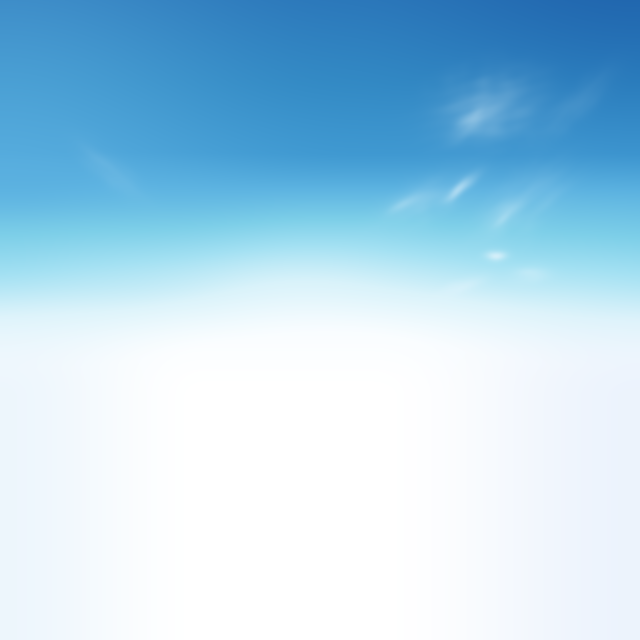
This texture is drawn by a Shadertoy shader. Its source:

```glsl
// A bright sky: a vertical colour ramp lifted into a pale dome at the centre,
// tinted lighter on the left and deeper on the right, with soft cloud wisps
// made of rotated Gaussian strokes broken up by streaky gradient noise.

const int STOPS = 8;
const float STOP_DEPTH[STOPS] = float[](0.0, 0.13, 0.24, 0.30, 0.37, 0.43, 0.50, 0.58);
const vec3 STOP_COLOR[STOPS] = vec3[](
    vec3(0.17, 0.47, 0.73), vec3(0.20, 0.54, 0.77),
    vec3(0.25, 0.60, 0.82), vec3(0.36, 0.70, 0.88),
    vec3(0.49, 0.81, 0.91), vec3(0.64, 0.88, 0.95),
    vec3(0.85, 0.95, 0.98), vec3(0.96, 0.985, 1.0));

const int WISPS = 12;
// Centre x, centre y, half length, half width
const vec4 WISP_SHAPE[WISPS] = vec4[](
    vec4(0.736, 0.811, 0.035, 0.017), vec4(0.765, 0.830, 0.085, 0.055),
    vec4(0.635, 0.684, 0.032, 0.011), vec4(0.720, 0.707, 0.033, 0.009),
    vec4(0.788, 0.664, 0.034, 0.014), vec4(0.776, 0.600, 0.018, 0.010),
    vec4(0.720, 0.551, 0.040, 0.012), vec4(0.830, 0.572, 0.032, 0.015),
    vec4(0.670, 0.690, 0.085, 0.030), vec4(0.900, 0.835, 0.075, 0.022),
    vec4(0.810, 0.680, 0.095, 0.045), vec4(0.170, 0.735, 0.070, 0.022));
// Angle in radians, opacity
const vec2 WISP_STYLE[WISPS] = vec2[](
    vec2(0.80, 0.30), vec2(0.25, 0.27), vec2(0.52, 0.27), vec2(0.70, 0.48),
    vec2(0.75, 0.32), vec2(0.00, 0.75), vec2(0.38, 0.42), vec2(0.08, 0.34),
    vec2(0.45, 0.18), vec2(0.78, 0.10), vec2(0.65, 0.15), vec2(-0.70, 0.09));

vec2 hashGradient(vec2 cell) {
    vec2 k = vec2(dot(cell, vec2(127.1, 311.7)), dot(cell, vec2(269.5, 183.3)));
    return 2.0 * fract(sin(k) * 43758.5) - 1.0;
}

float gradientNoise(vec2 p) {
    vec2 i = floor(p);
    vec2 f = p - i;
    vec2 u = f * f * f * (f * (f * 6.0 - 15.0) + 10.0);
    vec2 e = vec2(0.0, 1.0);
    float low = mix(dot(hashGradient(i), f),
                    dot(hashGradient(i + e.yx), f - e.yx), u.x);
    float high = mix(dot(hashGradient(i + e.xy), f - e.xy),
                     dot(hashGradient(i + e.yy), f - e.yy), u.x);
    return mix(low, high, u.y);
}

vec2 rotate(vec2 p, float angle) {
    float c = cos(angle), s = sin(angle);
    return vec2(c * p.x + s * p.y, c * p.y - s * p.x);
}

vec3 skyRamp(float depth) {
    vec3 color = STOP_COLOR[0];
    for (int i = 1; i < STOPS; i++) {
        float span = STOP_DEPTH[i] - STOP_DEPTH[i - 1];
        color = mix(color, STOP_COLOR[i], clamp((depth - STOP_DEPTH[i - 1]) / span, 0.0, 1.0));
    }
    return color;
}

// Soft stroke, frayed along its length
float wisp(vec2 p, vec4 shape, vec2 style) {
    vec2 q = rotate(p - shape.xy, style.x);
    float streak = gradientNoise(q * vec2(18.0, 65.0) + shape.xy * 40.0);
    q.y += 0.4 * shape.w * gradientNoise(p * 32.0);
    vec2 d = q / shape.zw;
    return style.y * exp(-1.4 * dot(d, d)) * (1.0 + 0.7 * streak);
}

vec3 sky(vec2 p) {
    float depth = 1.0 - p.y;
    float offset = (p.x - 0.5) / 0.27;
    float dome = 0.06 * exp(-offset * offset) * smoothstep(0.25, 0.45, depth);
    float drift = 0.012 * gradientNoise(p * vec2(4.0, 9.0)) * smoothstep(0.0, 0.3, depth);
    vec3 color = skyRamp(depth + dome + drift);

    // Lighter left, deeper right
    float left = (1.0 - smoothstep(0.0, 0.55, p.x)) * (1.0 - smoothstep(0.25, 0.36, depth));
    color = mix(color, vec3(0.38, 0.71, 0.89), left * (0.35 + 1.2 * min(depth, 0.25)));
    float right = smoothstep(0.5, 1.0, p.x) * (1.0 - smoothstep(0.0, 0.35, depth));
    return color * mix(vec3(1.0), vec3(0.76, 0.86, 0.94), right);
}

// White centre fading to cool side margins
vec3 lowerGlow(float x) {
    vec3 leftTint = mix(vec3(0.93, 0.965, 0.99), vec3(1.0), smoothstep(0.0, 0.32, x));
    vec3 rightTint = mix(vec3(1.0), vec3(0.925, 0.953, 0.99), smoothstep(0.58, 1.0, x));
    return leftTint * rightTint;
}

void mainImage(out vec4 fragColor, in vec2 fragCoord) {
    vec2 p = fragCoord / iResolution.xy;
    vec3 color = sky(p);
    color = mix(color, lowerGlow(p.x), smoothstep(0.44, 0.62, 1.0 - p.y));

    for (int i = 0; i < WISPS; i++) {
        float cover = wisp(p, WISP_SHAPE[i], WISP_STYLE[i]);
        color = mix(color, vec3(0.90, 0.96, 0.99), clamp(cover, 0.0, 1.0));
    }
    fragColor = vec4(clamp(color, 0.0, 1.0), 1.0);
}
```
